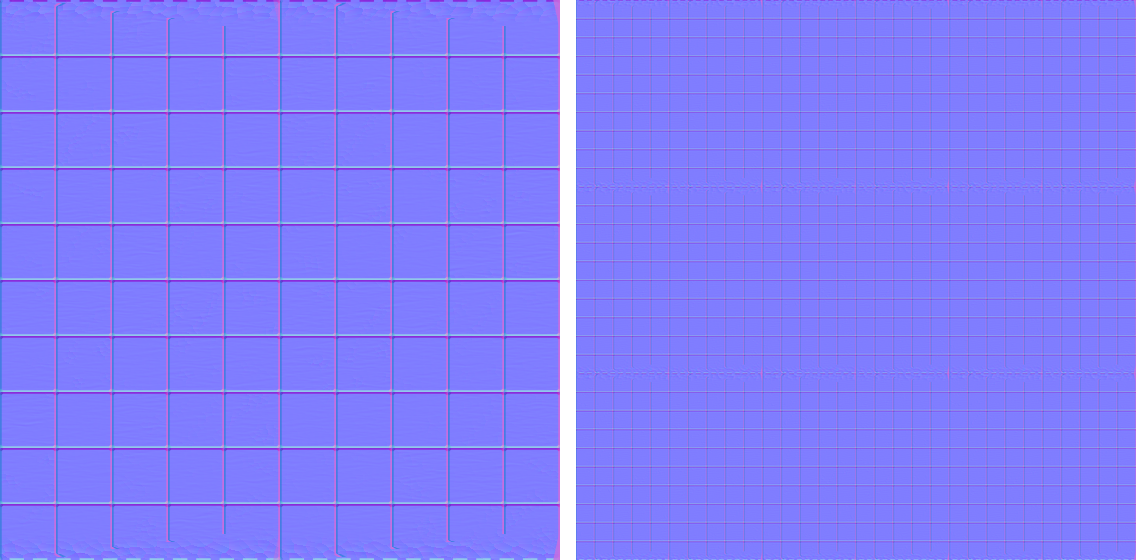
Left: one tile. Right: repeated 3 by 3.
A WebGL 1 fragment shader for this texture map:

```glsl
precision highp float;

uniform vec2 u_resolution;

const float TAU = 6.2831853;
const float TILES = 10.0;          // tiles across and down
const float BEVEL = 0.031;         // bevel width, in tiles
const float CORNER = 0.065;        // corner radius, in tiles
const float DASHES = 24.0;         // dashes along the top and bottom seam
const float DASH_FILL = 0.62;
const float GROUP = 5.0;           // columns per cycle of shortened grooves
const float FIRST_STOP = 0.005;    // seam distance where a groove ends
const float STOP_STEP = 0.0135;
const float HOOK_RISE = 0.007;
const float HOOK_SLOPE = 1.6;
const float SMEAR_BAND = 0.05;     // height of the smeared seam strip
const float STREAK_DEPTH = 0.009;
const float SCUFF_DEPTH = 0.035;
const float SMEAR_DEPTH = 0.075;

const vec3 FLAT = vec3(0.50, 0.49, 1.00);
const vec3 LEFT_FACE = vec3(0.27, 0.49, 0.89);
const vec3 RIGHT_FACE = vec3(0.78, 0.43, 0.88);
const vec3 TOP_FACE = vec3(0.54, 0.17, 0.86);
const vec3 BOTTOM_FACE = vec3(0.57, 0.78, 0.92);

vec2 hash2(vec2 p) {
  return fract(sin(vec2(dot(p, vec2(127.1, 311.7)),
                        dot(p, vec2(269.5, 183.3)))) * 4375.85);
}

// Wrapping cellular noise: offset to the nearest feature point
vec2 cellSlope(vec2 uv, vec2 cells) {
  vec2 g = uv * cells;
  vec2 id = floor(g);
  vec2 nearest = vec2(2.0);
  for (int j = -1; j <= 1; j++) {
    for (int i = -1; i <= 1; i++) {
      vec2 c = id + vec2(float(i), float(j));
      vec2 v = c + hash2(mod(c, cells)) - g;
      if (dot(v, v) < dot(nearest, nearest)) nearest = v;
    }
  }
  return nearest;
}

// Fine brushed lines, mostly horizontal
float streaks(vec2 uv) {
  float sum = 0.0;
  for (int i = 1; i <= 4; i++) {
    float f = float(i);
    float bend = 1.5 * sin(TAU * (uv.x * (3.0 + 4.0 * f) + uv.y * 7.0 * f) + f);
    float fade = 0.5 + 0.5 * sin(TAU * (uv.x * (9.0 + f) - uv.y * 17.0 * f));
    sum += fade * sin(TAU * uv.y * (61.0 + 29.0 * f) + bend);
  }
  return sum;
}

// Slowly varying patches that pick out the worn areas
float patches(vec2 uv) {
  float a = sin(TAU * (uv.x * 7.0 + uv.y * 3.0) + 2.0 * sin(TAU * uv.y * 6.0));
  float b = sin(TAU * (uv.y * 8.0 - uv.x * 5.0) + 2.0 * sin(TAU * uv.x * 4.0));
  return smoothstep(0.1, 0.9, a * b);
}

vec3 faceColour(vec2 n) {
  return FLAT + max(n.x, 0.0) * (RIGHT_FACE - FLAT)
              + max(-n.x, 0.0) * (LEFT_FACE - FLAT)
              + max(n.y, 0.0) * (TOP_FACE - FLAT)
              + max(-n.y, 0.0) * (BOTTOM_FACE - FLAT);
}

void main() {
  vec2 uv = gl_FragCoord.xy / u_resolution;
  float px = 1.0 / min(u_resolution.x, u_resolution.y);
  float aa = px * TILES;
  float seam = min(uv.y, 1.0 - uv.y);

  // Signed distance to the nearest groove on each axis, in tiles
  vec2 line = floor(uv * TILES + 0.5);
  vec2 d = uv * TILES - line;

  // Vertical grooves stop short of the seam and hook to the right
  float rank = mod(line.x - 1.0, GROUP);
  float shortened = step(rank, GROUP - 1.5);
  float stop = FIRST_STOP + STOP_STEP * rank;
  float rise = HOOK_RISE * (1.0 - rank / (GROUP - 1.0));
  float bend = shortened * max(stop + rise - seam, 0.0);
  float wedge = 0.22 * (stop - seam) + d.x / TILES;
  d.x -= bend * HOOK_SLOPE * TILES;
  d.x /= 1.0 + 1.4 * smoothstep(0.0, 0.003, bend);
  float keep = mix(1.0, clamp((seam - stop) / px + 0.5, 0.0, 1.0), shortened);

  // The seam groove is broken into dashes
  float dash = abs(fract(uv.x * DASHES - 0.22) - 0.5) - 0.5 * DASH_FILL;
  float dashMask = clamp(0.5 - dash / (DASHES * px), 0.0, 1.0);
  float onSeam = step(seam * TILES, 0.5);

  // Rounded tile with a bevel facing outward
  vec2 p = d - (step(0.0, d) - 0.5);
  p.x *= keep;
  vec2 q = max(abs(p) - (0.5 - CORNER), 0.0);
  float edge = length(q) - CORNER;
  vec2 facing = q / (length(q) + 0.00001) * sign(p);
  facing *= clamp(abs(d) / (0.5 * aa), 0.0, 1.0);
  facing.y *= mix(1.0, dashMask, onSeam);
  float bevel = clamp((edge + BEVEL) / aa + 0.5, 0.0, 1.0);
  bevel *= 1.0 - 0.7 * smoothstep(0.005, 0.025, edge);
  vec3 colour = mix(FLAT, faceColour(facing), bevel);

  // Brushed surface and scuffs, varied per tile
  vec2 wear = hash2(mod(floor(uv * TILES), TILES) + 3.0);
  vec2 slope = vec2(0.25, 1.0) * streaks(uv) * STREAK_DEPTH * (0.5 + 0.6 * wear.x);
  slope += cellSlope(uv, vec2(90.0, 140.0)) * SCUFF_DEPTH
         * (0.12 + patches(uv) * wear.y);

  // Smears along the seam
  float smear = 1.0 - smoothstep(0.3 * SMEAR_BAND, SMEAR_BAND, seam);
  vec2 slanted = vec2(uv.x + seam * 0.6, uv.y);
  slope += cellSlope(slanted, vec2(50.0, 80.0)) * SMEAR_DEPTH * smear;
  colour.rg += slope * (1.0 - 0.7 * bevel);

  // Tapered flare beside the last groove of each cycle
  float flare = clamp(wedge / px, 0.0, 1.0) * (1.0 - shortened) * step(d.x, 0.0);
  float strength = mod(line.x, TILES) < 0.5 ? 0.8 : 0.4;
  colour = mix(colour, RIGHT_FACE, flare * strength);

  gl_FragColor = vec4(clamp(colour, 0.0, 1.0), 1.0);
}
```
